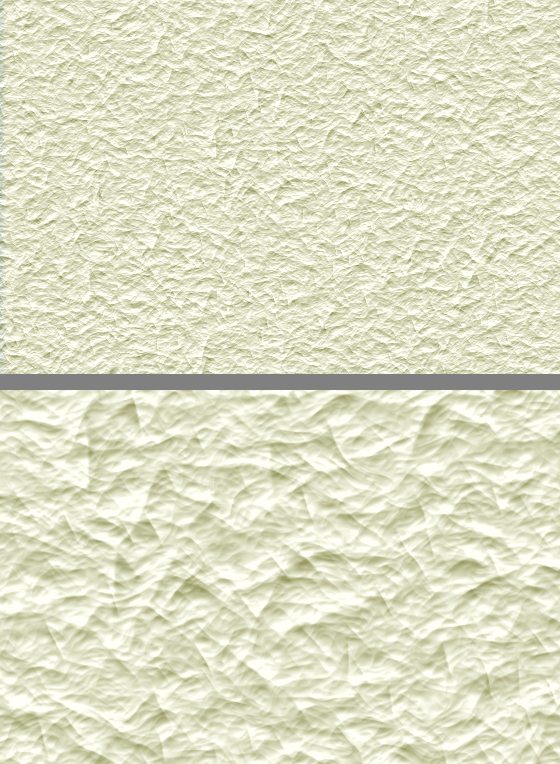
Top, the full canvas; bottom, a detail of the centre.
A WebGL 1 fragment shader for this texture:

```glsl
precision highp float;
// Crumpled cream paper: fine, mostly level creases lit from above.

uniform vec2 u_resolution;

#define FOLD_SCALE 25.0    // coarsest folds per canvas height
#define FOLD_STRETCH 0.55  // lower values draw folds out sideways
#define FOLD_GAIN 0.85     // contrast of the folded facets
#define CREASE_SCALE 14.0  // coarsest crease cells per canvas height
#define CREASE_GAIN 1.9    // contrast of the single creases
#define CREASE_WIDTH 0.13  // crease width within its cell
#define CREASE_TURN 1.25   // largest tilt of a crease, in radians
#define WARP 0.010         // bending of all the lines
#define GRAIN 0.5          // fibre grain
#define TONE_SPREAD 0.086  // overall contrast
#define LIGHT vec2(-0.25, 0.97)
#define PAPER vec3(0.884, 0.888, 0.785)

float hash(vec2 p) {
  return fract(sin(dot(p, vec2(127.1, 311.7))) * 43758.5453);
}

mat2 rotation(float angle) {
  float c = cos(angle), s = sin(angle);
  return mat2(c, s, -s, c);
}

float cornerSlope(vec2 cell, vec2 offset) {
  float angle = 6.2832 * hash(cell);
  return dot(vec2(cos(angle), sin(angle)), offset);
}

// Gradient noise, about -0.7 to 0.7
float noise(vec2 p) {
  vec2 i = floor(p), f = fract(p);
  vec2 u = f * f * f * (f * (f * 6.0 - 15.0) + 10.0);
  vec2 e = vec2(1.0, 0.0);
  float low = mix(cornerSlope(i, f), cornerSlope(i + e, f - e), u.x);
  float high = mix(cornerSlope(i + e.yx, f - e.yx),
                   cornerSlope(i + e.xx, f - e.xx), u.x);
  return mix(low, high, u.y);
}

// Height of sharp ridges that cross at several angles
float foldHeight(vec2 p) {
  float height = 0.0, scale = FOLD_SCALE, weight = 0.9, tilt = 0.55;
  for (int i = 0; i < 4; i++) {
    vec2 q = rotation(tilt) * p * scale;
    q.x *= FOLD_STRETCH;
    height -= weight / scale * abs(noise(q + 17.3 * float(i)));
    scale *= 1.7;
    weight *= 0.96;
    tilt *= -0.9;
  }
  return height;
}

// One crease per cell: lit above its edge, shaded below
float creaseShade(vec2 p, float seed) {
  vec2 home = floor(p);
  float shade = 0.0;
  for (int y = -1; y <= 1; y++) {
    for (int x = -1; x <= 1; x++) {
      vec2 cell = home + vec2(float(x), float(y));
      vec2 key = cell + seed;
      vec2 center = cell + vec2(hash(key), hash(key + 31.7));
      float angle = CREASE_TURN * (hash(key + 57.1) - hash(key + 83.9));
      vec2 d = rotation(-angle) * (p - center);
      d.y += 0.2 * (hash(key + 23.3) - 0.5) * d.x * d.x;
      float edge = d.y / sqrt(d.y * d.y + 0.0007);
      float fade = exp(-4.0 * d.x * d.x - abs(d.y) / CREASE_WIDTH);
      shade += mix(0.2, 1.0, hash(key + 11.9)) * edge * fade;
    }
  }
  return shade;
}

void main() {
  vec2 p = gl_FragCoord.xy / u_resolution.y;

  // Bend the sheet slightly so that lines wander
  vec2 bent = p + WARP * vec2(noise(p * 9.0), noise(p * 9.0 + 41.0));
  bent += 0.4 * WARP * vec2(noise(p * 30.0 + 7.0), noise(p * 30.0 + 63.0));

  // Light the folded facets
  float reach = 0.002;
  float slope = (foldHeight(bent) - foldHeight(bent + LIGHT * reach)) / reach;
  float shade = FOLD_GAIN * slope;

  // Add single creases in several sizes
  float scale = CREASE_SCALE;
  for (int i = 0; i < 4; i++) {
    float seed = 19.0 * float(i) + 3.0;
    vec2 place = rotation(0.3 * (float(i) - 1.5)) * bent * scale;
    shade += CREASE_GAIN * creaseShade(place + seed, seed);
    scale *= 1.35;
  }

  // Fibre grain and faint broad unevenness
  shade += GRAIN * noise(bent * vec2(130.0, 170.0));
  shade += 0.12 * noise(p * 3.0 + 5.0);

  // Shadows turn olive, lights turn nearly white
  float tone = TONE_SPREAD * shade;
  vec3 color = PAPER + tone * vec3(1.0, 1.0, 1.42);

  // Dim, cooler rim along the left side
  float rim = 1.0 - smoothstep(0.0, 0.02, p.x);
  color -= rim * vec3(0.08, 0.06, 0.03);
  gl_FragColor = vec4(clamp(color, vec3(0.4, 0.4, 0.2), vec3(1.0, 1.0, 0.97)), 1.0);
}
```
